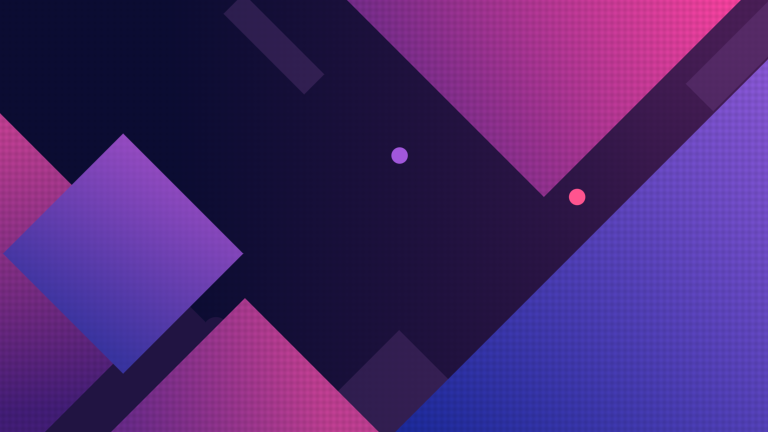
Write a Shadertoy shader that draws this background.

```glsl
// Dark geometric backdrop: large 45-degree diamonds with gradients, dim slanted
// bars and two small discs over a navy-to-plum field. Each shape is a distance
// function layered back to front, with a fine bead texture on the surfaces.
// Coordinates are in canvas heights, origin at the lower left.

const vec3 NAVY = vec3(0.042, 0.046, 0.195);
const vec3 PLUM = vec3(0.190, 0.085, 0.280);
const vec3 VIOLET = vec3(0.400, 0.160, 0.520);
const vec3 INDIGO = vec3(0.250, 0.110, 0.450);
const vec3 ROSE = vec3(0.720, 0.235, 0.550);
const vec3 HOT_PINK = vec3(0.940, 0.250, 0.600);
const vec3 ROYAL_BLUE = vec3(0.110, 0.160, 0.590);
const vec3 LAVENDER = vec3(0.510, 0.325, 0.800);
const vec3 ORCHID = vec3(0.580, 0.290, 0.750);
const vec3 HAZE = vec3(0.480, 0.290, 0.580);

// Distance functions
float diamond(vec2 p, vec2 center, float radius) {
    vec2 d = abs(p - center);
    return (d.x + d.y - radius) * 0.7071;
}

float disc(vec2 p, vec2 center, float radius) {
    return length(p - center) - radius;
}

// Box turned by 45 degrees; halfSize.x runs up and to the right
float slantedBar(vec2 p, vec2 center, vec2 halfSize) {
    vec2 q = p - center;
    q = vec2(q.x + q.y, q.y - q.x) * 0.7071;
    vec2 d = abs(q) - halfSize;
    return length(max(d, 0.0)) + min(max(d.x, d.y), 0.0);
}

// Colour and coverage helpers
vec3 gradient(vec2 p, vec2 start, vec2 end, vec3 a, vec3 b) {
    vec2 axis = end - start;
    return mix(a, b, clamp(dot(p - start, axis) / dot(axis, axis), 0.0, 1.0));
}

float coverage(float dist, float pixel) {
    return smoothstep(0.75 * pixel, -0.75 * pixel, dist);
}

vec3 layer(vec3 under, vec3 over, float dist, float opacity, float pixel) {
    return mix(under, over, opacity * coverage(dist, pixel));
}

// Multiplier near one, brighter on each bead of a regular grid
float beads(vec2 p, float rows, float strength) {
    vec2 wave = cos(6.28318 * p * rows);
    return 1.0 + strength * (0.5 * (wave.x + wave.y));
}

void mainImage(out vec4 fragColor, in vec2 fragCoord) {
    vec2 p = fragCoord / iResolution.y;
    float pixel = 1.0 / iResolution.y;
    float texture1 = beads(p, 66.0, 0.06);

    // Field with a warm glow in the upper right
    vec3 color = gradient(p, vec2(0.40, 0.62), vec2(1.50, 0.68), NAVY, PLUM);
    color += vec3(0.09, 0.03, 0.05) * exp(-5.0 * dot(p - vec2(1.78, 1.0), p - vec2(1.78, 1.0)));
    color *= beads(p, 66.0, 0.03);

    // Dim bars and diamond
    color = layer(color, HAZE, slantedBar(p, vec2(0.634, 0.898), vec2(0.033, 0.132)), 0.27, pixel);
    color = layer(color, HAZE, slantedBar(p, vec2(1.750, 0.905), vec2(0.185, 0.045)), 0.28, pixel);
    color = layer(color, HAZE, diamond(p, vec2(0.924, 0.005), 0.231), 0.24, pixel);
    float lowBar = slantedBar(p, vec2(0.249, 0.057), vec2(0.300, 0.074));
    float bump = disc(p, vec2(0.500, 0.236), 0.030);
    color = layer(color, vec3(0.130, 0.080, 0.260), min(lowBar, bump), 1.0, pixel);

    // Large gradient diamonds running off the canvas
    vec3 top = gradient(p, vec2(0.95, 0.62), vec2(1.68, 1.05), VIOLET, HOT_PINK);
    color = layer(color, top * texture1, diamond(p, vec2(1.259, 1.238), 0.694), 1.0, pixel);

    vec3 right = gradient(p, vec2(0.95, 0.0), vec2(1.78, 0.80), ROYAL_BLUE, LAVENDER);
    color = layer(color, right * texture1, diamond(p, vec2(1.852, -0.220), 1.157), 1.0, pixel);

    vec3 left = gradient(p, vec2(0.10, 0.05), vec2(0.05, 0.70), INDIGO, ROSE);
    color = layer(color, left * texture1, diamond(p, vec2(-0.273, 0.317), 0.694), 1.0, pixel);

    vec3 bottom = gradient(p, vec2(0.30, 0.0), vec2(0.72, 0.15), VIOLET, ROSE);
    color = layer(color, bottom * texture1, diamond(p, vec2(0.567, -0.153), 0.463), 1.0, pixel);

    // Floating diamond in front
    vec3 front = gradient(p, vec2(0.19, 0.22), vec2(0.43, 0.60), vec3(0.22, 0.20, 0.62), ORCHID);
    color = layer(color, front * beads(p, 66.0, 0.02), diamond(p, vec2(0.285, 0.413), 0.278), 1.0, pixel);

    // Accent discs
    color = layer(color, vec3(0.63, 0.34, 0.86), disc(p, vec2(0.925, 0.640), 0.019), 1.0, pixel);
    color = layer(color, vec3(1.00, 0.33, 0.56), disc(p, vec2(1.336, 0.544), 0.019), 1.0, pixel);

    fragColor = vec4(color, 1.0);
}
```
